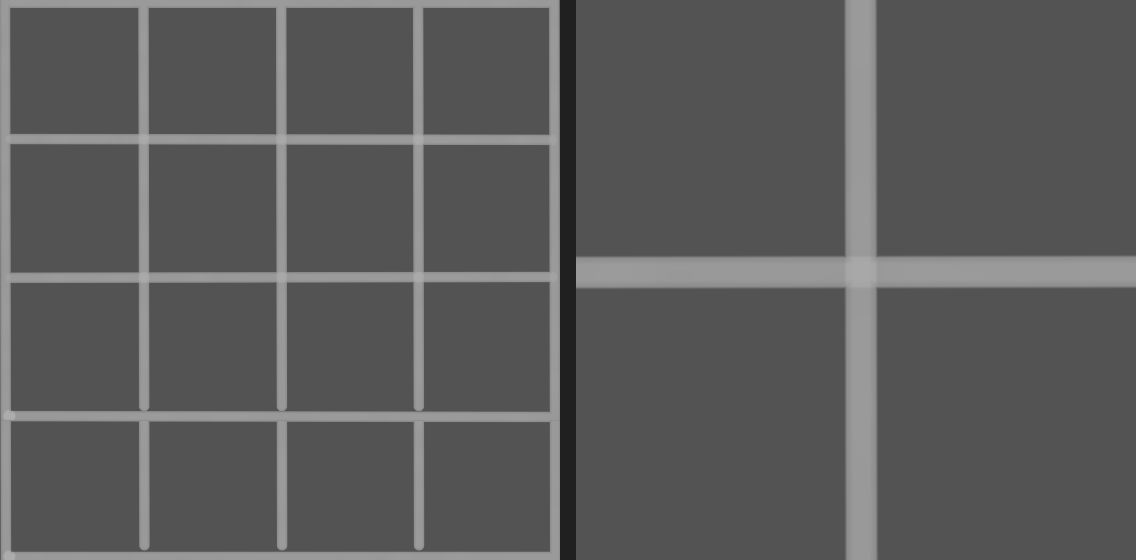
Left: the whole. Right: its middle third, enlarged.
Reproduce this pattern procedurally as a WebGL 2 fragment shader.

```glsl
#version 300 es
precision highp float;
// Four by four dark square tiles divided by soft, slightly tilted grey strokes.

uniform vec2 u_resolution;
out vec4 fragColor;

const float TILE_GREY = 0.327;
const float STROKE_GREY = 0.603;
const float HALF_WIDTH = 0.0104;
const float COLUMN_TILT = 0.0017;
const float ROW_TILT = 0.0015;
const float SEAM_DROP = 0.0065;   // seam offset below the second row

float hash(vec2 p) {
    return fract(sin(dot(p, vec2(127.1, 311.7))) * 43758.5453);
}

float valueNoise(vec2 p) {
    vec2 cell = floor(p);
    vec2 f = fract(p);
    f = f * f * (3.0 - 2.0 * f);
    float low = mix(hash(cell), hash(cell + vec2(1.0, 0.0)), f.x);
    float high = mix(hash(cell + vec2(0.0, 1.0)), hash(cell + 1.0), f.x);
    return mix(low, high, f.y);
}

// Stroke centres, with spacing that narrows slightly along each axis
float columnCentre(float i) {
    return 0.0098 + 0.248 * i - 0.0007 * i * i;
}

float rowCentre(float i) {
    return 0.0055 + 0.2518 * i - 0.0011 * i * i;
}

float segmentDistance(vec2 p, vec2 a, vec2 b) {
    vec2 pa = p - a;
    vec2 ba = b - a;
    return length(pa - ba * clamp(dot(pa, ba) / dot(ba, ba), 0.0, 1.0));
}

// Bright core, dimmer shoulder and soft rim
float strokeProfile(float d, float pixel) {
    float t = d / HALF_WIDTH;
    float soft = max(0.22, 1.2 * pixel / HALF_WIDTH);
    float rim = 1.0 - smoothstep(1.0 - soft, 1.0, t);
    return rim * (1.0 - 0.15 * smoothstep(0.4, 0.8, t));
}

float columnStroke(vec2 p, float x, float bottom, float top, float pixel) {
    vec2 a = vec2(x + COLUMN_TILT * (0.5 - bottom), bottom);
    vec2 b = vec2(x + COLUMN_TILT * (0.5 - top), top);
    return strokeProfile(segmentDistance(p, a, b), pixel);
}

float rowStroke(vec2 p, float y, float left, float right, float tilt, float pixel) {
    vec2 a = vec2(left, y + tilt * (left - 0.5));
    vec2 b = vec2(right, y + tilt * (right - 0.5));
    return strokeProfile(segmentDistance(p, a, b), pixel);
}

void main() {
    vec2 uv = gl_FragCoord.xy / u_resolution;
    float pixel = 1.0 / min(u_resolution.x, u_resolution.y);
    float seamY = rowCentre(1.0) - SEAM_DROP;
    float belowSeam = 1.0 - smoothstep(-0.5 * pixel, 0.5 * pixel, uv.y - seamY);

    // Vertical strokes: whole at the sides, broken at the second row inside
    float columns = 0.0;
    for (int i = 0; i < 5; i++) {
        float x = columnCentre(float(i));
        if (i == 0 || i == 4) {
            columns = max(columns, columnStroke(uv, x, -0.05, 1.05, pixel));
        } else {
            float upper = columnStroke(uv, x, rowCentre(1.0) + 0.0186, 0.987, pixel);
            float lower = columnStroke(uv, x, 0.0263, rowCentre(1.0), pixel);
            columns = max(columns, max(upper, lower * belowSeam));
        }
    }

    // Horizontal strokes, lighter crossings and bright left end dots
    float rows = 0.0;
    float lift = 0.0;
    float inner = smoothstep(0.03, 0.06, uv.x) * (1.0 - smoothstep(0.94, 0.97, uv.x));
    for (int i = 0; i < 5; i++) {
        float y = rowCentre(float(i));
        float tilt = i == 0 || i == 4 ? 0.0 : (i == 2 ? ROW_TILT : -ROW_TILT);
        float row = rowStroke(uv, y, 0.019, 0.986, tilt, pixel);
        rows = max(rows, row);
        if (i == 2 || i == 3) {
            lift += columns * row * mix(0.03, 0.06, inner);
        }
        if (i < 2) {
            float dotDistance = length(uv - vec2(0.0168, y + 0.001)) - 0.0106;
            float disc = 1.0 - smoothstep(-1.2 * pixel, 1.2 * pixel, dotDistance);
            float cut = smoothstep(-pixel, pixel, uv.y - y + SEAM_DROP);
            lift = max(lift, 0.075 * disc * cut);
        }
    }

    // Thin seam and faint uneven tone along the strokes
    float coverage = max(columns, rows);
    float seam = columns * (1.0 - smoothstep(0.0, 0.0016, abs(uv.y - seamY)));
    float wear = 0.012 * (valueNoise(uv * 28.0) - 0.5);
    float grey = mix(TILE_GREY, STROKE_GREY + wear, coverage) + lift - 0.04 * seam;
    fragColor = vec4(vec3(grey), 1.0);
}
```
